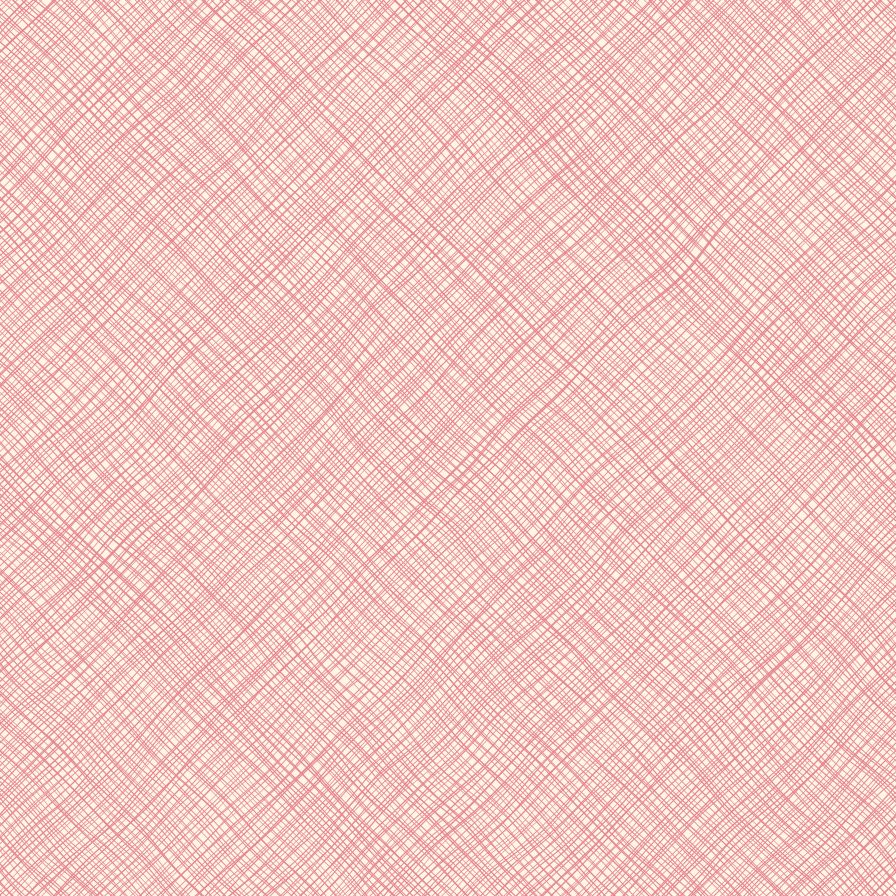
Reproduce this pattern procedurally as a WebGL 1 fragment shader.

```glsl
precision highp float;

uniform vec2 u_resolution;

const vec3 CREAM = vec3(0.995, 0.96, 0.895);
const vec3 ROSE = vec3(0.90, 0.525, 0.565);
const float LINES = 160.0;       // strokes per direction across the tile
const float WIDTH_MIN = 0.15;    // stroke widths, in stroke spacings
const float WIDTH_MAX = 0.33;
const float JITTER = 0.75;       // random shift of each stroke, in spacings
const float SWAY = 0.36;         // slow wobble of each stroke, in spacings
const float TREMOR = 0.14;       // quick wobble of each stroke, in spacings
const float WARP_CELLS = 9.0;    // noise cells across the tile
const float WARP = 1.8;          // shared bending, in spacings
const float PI = 3.14159265;

float hash(vec2 p) {
  return fract(sin(dot(p, vec2(127.1, 311.7))) * 43758.545);
}

// Value noise that wraps after WARP_CELLS cells
float wrappedNoise(vec2 p, float seed) {
  vec2 cell = floor(p);
  vec2 f = p - cell;
  f = f * f * f * (f * (f * 6.0 - 15.0) + 10.0);
  vec2 a = mod(cell, WARP_CELLS) + seed;
  vec2 b = mod(cell + 1.0, WARP_CELLS) + seed;
  return mix(mix(hash(a), hash(vec2(b.x, a.y)), f.x),
             mix(hash(vec2(a.x, b.y)), hash(b), f.x), f.y);
}

// Sideways shift of one stroke at position along it (period 2)
float strokeShift(float id, float along, float seed) {
  float slow = floor(mix(3.0, 8.0, hash(vec2(id, seed + 1.0))));
  float quick = floor(mix(9.0, 16.0, hash(vec2(id, seed + 2.0))));
  float slowPhase = 2.0 * PI * hash(vec2(id, seed + 3.0));
  float quickPhase = 2.0 * PI * hash(vec2(id, seed + 4.0));
  return JITTER * (hash(vec2(id, seed + 5.0)) - 0.5)
       + SWAY * sin(PI * slow * along + slowPhase)
       + TREMOR * sin(PI * quick * along + quickPhase);
}

// Share of the pixel left bare by one family of diagonal strokes
float bareShare(vec2 p, float across, float along, float seed) {
  float pixel = LINES * sqrt(2.0) / u_resolution.y;
  float bend = WARP * (wrappedNoise(p * WARP_CELLS, seed) - 0.5);
  float t = across * LINES + bend;
  float bare = 1.0;
  for (int j = -2; j <= 2; j++) {
    float index = floor(t) + float(j);
    // One turn around the tile also moves half a period along the stroke
    float turn = floor((index + 0.5) / LINES);
    float id = index - turn * LINES;
    float center = index + 0.5 + strokeShift(id, along - turn, seed);
    float halfWidth = 0.5 * mix(WIDTH_MIN, WIDTH_MAX, hash(vec2(id, seed + 6.0)));
    // Exact overlap of the stroke with the pixel
    float d = abs(t - center);
    float overlap = min(d + halfWidth, 0.5 * pixel) - max(d - halfWidth, -0.5 * pixel);
    bare *= 1.0 - clamp(overlap / pixel, 0.0, 1.0);
  }
  return bare;
}

void main() {
  vec2 p = gl_FragCoord.xy / u_resolution;
  float sum = p.x + p.y;
  float difference = p.x - p.y;
  float bare = bareShare(p, sum, difference, 11.0)
             * bareShare(p, difference, sum, 47.0);
  gl_FragColor = vec4(mix(ROSE, CREAM, bare), 1.0);
}
```
